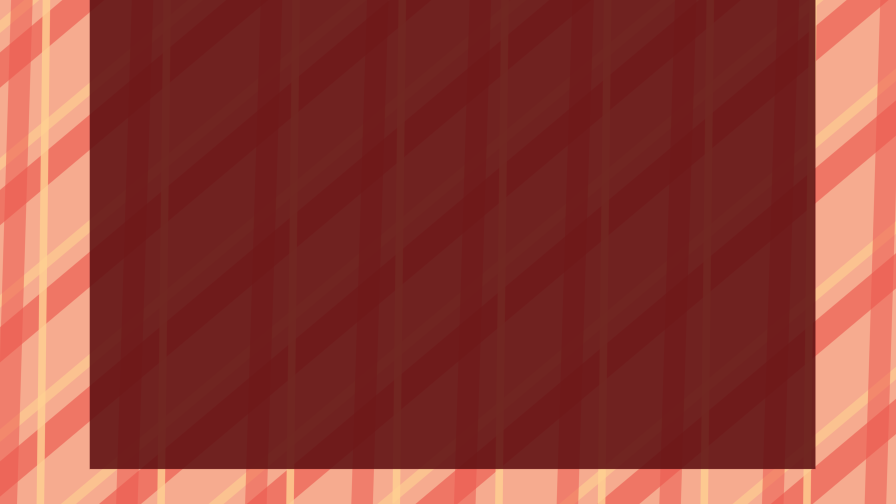
Reproduce this background procedurally as a Shadertoy shader.

```glsl
// Peach tartan of leaning red and yellow bands behind a dark maroon panel.

const vec3 PEACH  = vec3(0.965, 0.67, 0.56);
const vec3 CORAL  = vec3(0.925, 0.35, 0.31);
const vec3 BUTTER = vec3(1.0, 0.82, 0.57);
const vec3 MAROON = vec3(0.362, 0.053, 0.062);

const float SLOPE = 0.84;       // rise of the diagonal bands
const float CORAL_LEAN = 0.031; // sideways drift of the upright bands
const float BUTTER_LEAN = 0.012;

// Soft-edged band around zero.
float band(float d, float halfWidth, float soft) {
    return 1.0 - smoothstep(-soft, soft, abs(d) - halfWidth);
}

// Foot position of upright band i; spacing widens toward the left.
float uprightCenter(float i) {
    return 0.516 + 0.2037 * i - 0.095 * (1.0 - smoothstep(-2.0, 0.4, i));
}

// Intercept of diagonal band i; the middle bands are drawn closer together.
float diagonalCenter(float i) {
    float k = (i - 5.3) / 1.6;
    return 0.139 + 0.273 * i - 0.06 * exp(-k * k);
}

float uprights(vec2 p, float offset, float lean, float halfWidth, float soft) {
    float cover = 0.0;
    float foot = p.x - lean * (p.y - 0.04) - offset;
    for (int i = -2; i <= 6; i++) {
        cover = max(cover, band(foot - uprightCenter(float(i)), halfWidth, soft));
    }
    return cover;
}

float diagonals(vec2 p, float offset, float halfWidth, float soft) {
    float cover = 0.0;
    float intercept = 1.0 - p.y + SLOPE * p.x - offset;
    for (int i = 0; i <= 9; i++) {
        cover = max(cover, band(intercept - diagonalCenter(float(i)), halfWidth, soft));
    }
    return cover;
}

// Translucent bands layered over the peach cloth.
vec3 tartan(vec2 p, float soft) {
    float diagonalSoft = soft * sqrt(1.0 + SLOPE * SLOPE);
    vec3 color = PEACH;
    color = mix(color, BUTTER, 0.6 * diagonals(p, -0.086, 0.0125, diagonalSoft));
    color = mix(color, CORAL, 0.55 * uprights(p, 0.0, CORAL_LEAN, 0.0214, soft));
    color = mix(color, CORAL, 0.65 * diagonals(p, 0.0, 0.035, diagonalSoft));
    return mix(color, BUTTER, 0.8 * uprights(p, 0.067, BUTTER_LEAN, 0.0075, soft));
}

// Coverage of the panel, which runs off the top of the canvas.
float panel(vec2 p, float soft) {
    float side = abs(p.x - 0.898) - 0.72;
    float d = max(side, 0.0694 - p.y);
    return 1.0 - smoothstep(-soft, soft, d);
}

void mainImage(out vec4 fragColor, in vec2 fragCoord) {
    vec2 p = fragCoord / iResolution.y;
    float soft = 0.7 / iResolution.y;
    vec3 color = tartan(p, soft);

    // The cloth shows faintly through the panel.
    color = mix(color, MAROON, 0.87 * panel(p, soft));
    fragColor = vec4(color, 1.0);
}
```
